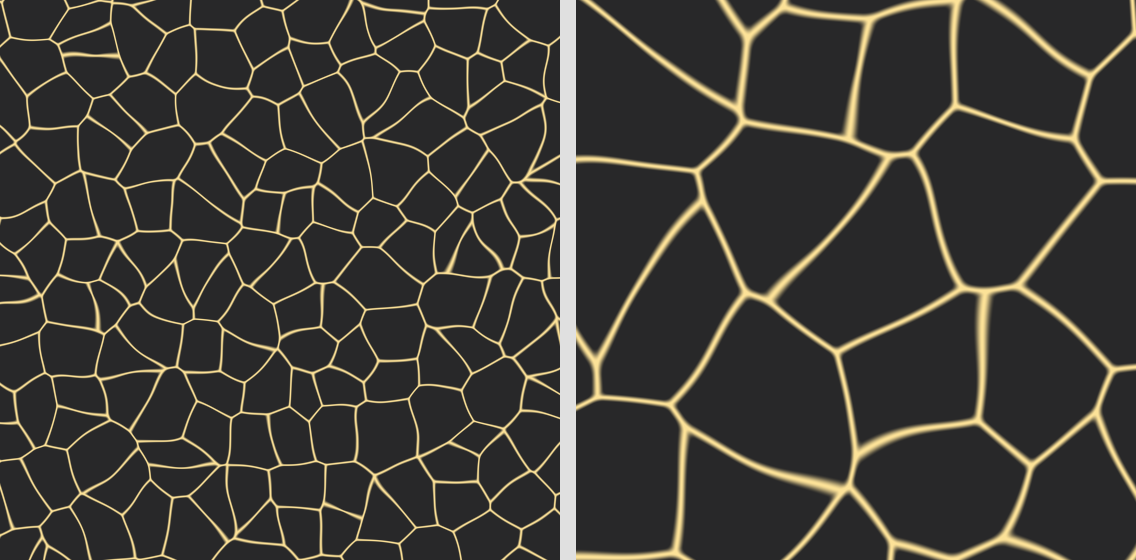
Left: the whole. Right: its middle third, enlarged.
Write a Shadertoy shader that draws this pattern.

```glsl
// Golden crackle veins on charcoal: the borders of a fully jittered Voronoi
// diagram, bent by gradient noise. Each vein swells away from its two seeds
// and has a soft profile, with joints rounded by a smooth minimum.

vec2 hash2(vec2 p) {
    vec3 q = fract(p.xyx * vec3(0.1031, 0.1030, 0.0973));
    q += dot(q, q.yzx + 33.33);
    return fract((q.xx + q.yz) * q.zy);
}

float cornerSlope(vec2 cell, vec2 corner, vec2 f) {
    return dot(hash2(cell + corner) * 2.0 - 1.0, f - corner);
}

float gradientNoise(vec2 p) {
    vec2 cell = floor(p), f = fract(p);
    vec2 u = f * f * f * (f * (f * 6.0 - 15.0) + 10.0);
    float low = mix(cornerSlope(cell, vec2(0, 0), f), cornerSlope(cell, vec2(1, 0), f), u.x);
    float high = mix(cornerSlope(cell, vec2(0, 1), f), cornerSlope(cell, vec2(1, 1), f), u.x);
    return mix(low, high, u.y);
}

float smoothMin(float a, float b, float k) {
    float h = max(k - abs(a - b), 0.0) / k;
    return min(a, b) - h * h * k * 0.25;
}

// Offset from p to the seed of a neighbouring grid cell
vec2 seedOffset(vec2 p, vec2 neighbour) {
    vec2 cell = floor(p) + neighbour;
    return cell + hash2(cell + 57.0) - p;
}

// Distance to the closest cell border, shortened where a vein swells
float veinDistance(vec2 p) {
    // Nearest seed
    vec2 nearest = vec2(8.0);
    for (int y = -2; y <= 2; y++)
    for (int x = -2; x <= 2; x++) {
        vec2 r = seedOffset(p, vec2(x, y));
        if (dot(r, r) < dot(nearest, nearest)) nearest = r;
    }

    // Borders between that seed and all others
    float d = 8.0;
    for (int y = -2; y <= 2; y++)
    for (int x = -2; x <= 2; x++) {
        vec2 r = seedOffset(p, vec2(x, y));
        float gap = length(r - nearest);
        if (gap > 0.001) {
            float border = dot(0.5 * (r + nearest), (r - nearest) / gap);
            float swell = 2.0 * gap / (length(r) + length(nearest));
            d = smoothMin(d, border * pow(swell, 0.55), 0.04);
        }
    }
    return d;
}

void mainImage(out vec4 fragColor, in vec2 fragCoord) {
    float cells = 12.0;
    float pixel = cells / iResolution.y;
    vec2 p = fragCoord * pixel + 20.0;

    // Bend the straight borders
    vec2 bend = vec2(gradientNoise(p * 0.8), gradientNoise(p * 0.8 + 71.3));
    float d = veinDistance(p + 0.3 * bend);

    // Soft vein, never thinner than the pixel grid can show
    float vein = 1.0 - smoothstep(0.0, max(0.058, 1.5 * pixel), d);

    vec3 charcoal = vec3(0.157, 0.157, 0.159);
    vec3 gold = vec3(0.99, 0.885, 0.595);
    fragColor = vec4(mix(charcoal, gold, vein), 1.0);
}
```
